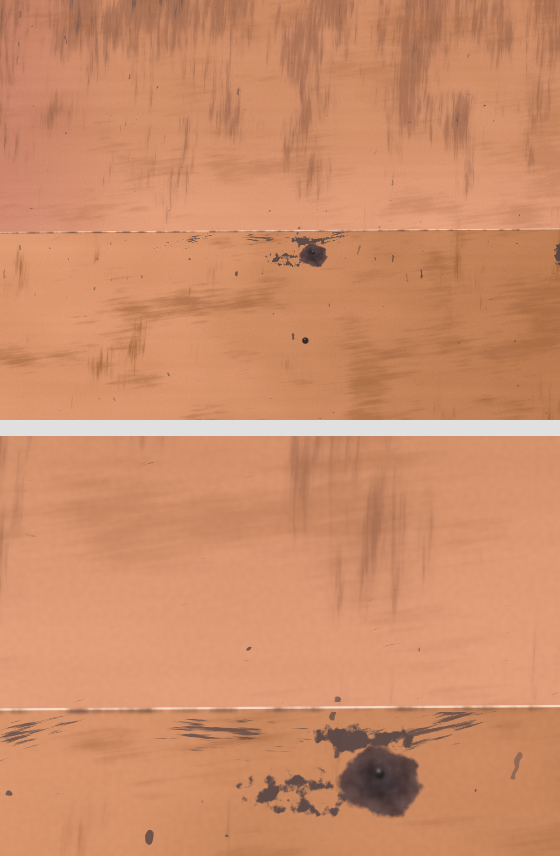
Top: the whole. Bottom: its middle third, enlarged.
A Shadertoy shader for this texture:

```glsl
// Two weathered, copper-painted sheets meeting at a bright horizontal seam.
// Stretched gradient noise makes the brush streaks and smudges; noisy distance
// fields make the rust blot, the bolt, the chips and the scratches.

float hash(vec2 p) {
    vec3 q = fract(p.xyx * 0.1031);
    q += dot(q, q.yzx + 33.33);
    return fract((q.x + q.y) * q.z);
}

float corner(vec2 cell, vec2 offset) {
    float a = 6.2832 * hash(cell);
    return dot(vec2(cos(a), sin(a)), offset);
}

float gradientNoise(vec2 p) {
    vec2 i = floor(p), f = p - i, e = vec2(1, 0);
    vec2 u = f * f * f * (f * (f * 6.0 - 15.0) + 10.0);
    return mix(mix(corner(i, f), corner(i + e.xy, f - e.xy), u.x),
               mix(corner(i + e.yx, f - e.yx), corner(i + 1.0, f - 1.0), u.x), u.y);
}

float fbm(vec2 p) {
    float sum = 0.0, amp = 1.0;
    for (int i = 0; i < 4; i++) {
        sum += amp * gradientNoise(p);
        p = p * 2.03 + 17.3;
        amp *= 0.5;
    }
    return sum;
}

mat2 rotate(float a) {
    return mat2(cos(a), -sin(a), sin(a), cos(a));
}

// Soft elliptical spot, 1 at its centre
float spot(vec2 p, vec2 center, vec2 size) {
    vec2 d = (p - center) / size;
    return exp(-dot(d, d));
}

// Sparse thin chips of varied strength, at most one in each cell
float chips(vec2 p, float cellSize, float chance, float blur) {
    vec2 id = floor(p / cellSize);
    vec2 d = (fract(p / cellSize) - 0.3 - 0.4 * vec2(hash(id + 3.1), hash(id + 7.7))) * cellSize;
    d = rotate(0.6 * (hash(id + 12.4) - 0.5)) * d;
    d.x += 0.003 * gradientNoise(p * 130.0);
    float halfLength = 0.011 * pow(hash(id + 5.9), 3.0);
    d.y -= clamp(d.y, -halfLength, halfLength);
    float radius = 0.0007 + 0.0016 * pow(hash(id + 9.2), 2.0);
    float strength = step(hash(id + 21.0), chance) * (0.4 + 0.6 * hash(id + 2.6));
    return strength * (1.0 - smoothstep(radius - blur, radius + blur, length(d)));
}

void mainImage(out vec4 fragColor, in vec2 fragCoord) {
    vec2 p = fragCoord / iResolution.y;
    float right = fragCoord.x / iResolution.x;
    float blur = 0.7 / iResolution.y;
    float seam = p.y - mix(0.447, 0.455, right);
    float upper = smoothstep(-blur, blur, seam);
    float broad = fbm(p * vec2(2.5, 3.5) + 4.0);
    vec3 brown = vec3(0.62, 0.395, 0.25), slate = vec3(0.36, 0.30, 0.31);

    // Paint: pink glow above the seam, ochre lower right
    vec3 top = mix(vec3(0.88, 0.61, 0.47), vec3(0.82, 0.56, 0.41), smoothstep(0.03, 0.27, seam + 0.08 * broad));
    top = mix(top, vec3(0.79, 0.51, 0.42), 0.75 * smoothstep(0.35, 0.0, p.x));
    vec3 bottom = mix(vec3(0.86, 0.59, 0.43), vec3(0.75, 0.495, 0.33), smoothstep(0.25, 0.85, right + 0.4 * broad));
    vec3 color = mix(bottom, top, upper) + 0.04 * broad;

    // Bristle streaks: a soft stain with crisp, thin marks over it
    vec2 s = vec2(p.x - 0.05 * p.y + 0.008 * gradientNoise(p * 6.0), p.y);
    float bristle = fbm(s * vec2(80.0, 9.0));
    float hairs = fbm(s * vec2(210.0, 14.0) + 71.0);
    float cluster = fbm(s * vec2(8.0, 4.5) + 31.0);
    float reach = mix(-0.4, smoothstep(0.04, 0.36, seam) * 0.6 - 0.4, upper);
    float wear = cluster + 0.6 * bristle + 0.3 * hairs + reach;
    vec3 stain = mix(brown, vec3(0.64, 0.43, 0.33), upper);
    color = mix(color, stain, 0.42 * smoothstep(-0.15, 0.7, cluster + 0.3 * bristle + reach));
    color = mix(color, stain - 0.02, 0.6 * smoothstep(0.1, 0.7, wear));
    float bruise = spot(p, vec2(0.29, 0.68), vec2(0.035, 0.05)) + spot(p, vec2(0.0, 0.62), vec2(0.04, 0.07))
                 + 0.5 * spot(p, vec2(0.2, 0.8), vec2(0.12, 0.15)) + 0.5 * spot(p, vec2(1.05, 0.87), vec2(0.03));
    color = mix(color, slate, 0.6 * upper * smoothstep(0.75, 1.3, wear + 0.7 * bruise));

    // Horizontal rubbed smudges and fine grain
    float smudge = fbm(p * vec2(5.0, 9.0) + 53.0) + 0.4 * fbm(rotate(0.12) * p * vec2(9.0, 100.0));
    color = mix(color, brown, mix(0.6, 0.28, upper) * smoothstep(0.05, 0.75, smudge + 0.25 * right - 0.1));
    color += 0.015 * gradientNoise(vec2(p.x * 1.5, p.y * 55.0)) + 0.015 * gradientNoise(p * 190.0);

    // Dark slanted scrapes under the seam
    float dark = 0.0;
    for (int i = 0; i < 3; i++) {
        float k = float(i);
        vec2 d = rotate(0.25 - 0.3 * mod(k, 2.0)) * (p - vec2(0.45 + 0.17 * k, 0.428 + 0.004 * k));
        float scrape = 1.2 * fbm(d * vec2(28.0, 260.0) + 9.0 * k);
        dark = max(dark, 0.7 * smoothstep(0.4, 0.95, scrape + spot(d, vec2(0), vec2(0.07, 0.015)) - 0.4));
    }

    // Rust blot, flaking patches around it and at the right edge
    float ragged = fbm(p * 75.0);
    vec2 blotCenter = vec2(0.746, 0.392);
    float blot = length((p - blotCenter) * vec2(0.93, 1.1)) + 0.007 * fbm(p * 32.0) + 0.003 * ragged;
    float flakes = max(spot(p, vec2(0.73, 0.427), vec2(0.05, 0.012)),
                   max(0.75 * spot(p, vec2(0.68, 0.382), vec2(0.055, 0.022)), spot(p, vec2(1.332, 0.395), vec2(0.014, 0.04))));
    dark = max(dark, 0.85 * smoothstep(0.5, 0.75, flakes + 0.65 * ragged * smoothstep(0.1, 0.3, flakes)));

    // Scattered chips, denser just below the seam
    float band = spot(p, vec2(p.x, 0.37), vec2(1.0, 0.06));
    dark = max(dark, 0.85 * chips(p, 0.075, 0.07 + 0.25 * band, blur));
    dark = max(dark, 0.75 * chips(p + 5.3, 0.037, 0.03 + 0.15 * band, blur));
    color = mix(color, vec3(0.30, 0.25, 0.26), dark * (1.0 - step(abs(seam), 0.004)));
    vec3 rust = mix(vec3(0.22, 0.18, 0.19), vec3(0.37, 0.28, 0.27), smoothstep(0.006, 0.03, blot));
    color = mix(color, rust + 0.06 * ragged, 0.95 * (1.0 - smoothstep(0.026, 0.031, blot)));

    // Bolt heads: dark disc with a small off-centre glint
    for (int i = 0; i < 2; i++) {
        vec2 d = p - mix(vec2(0.727, 0.189), blotCenter + vec2(0.0, 0.006), float(i));
        float radius = 0.0085 - 0.004 * float(i);
        color = mix(color, vec3(0.14, 0.12, 0.13), 0.9 - 0.9 * smoothstep(radius - 0.003, radius + 0.001, length(d)));
        color = mix(color, vec3(0.52, 0.48, 0.46), 0.8 * spot(d, vec2(-0.001, 0.003), vec2(0.002)));
    }

    // Seam: thin, broken bright edge over a patchy shadow
    float broken = fbm(vec2(p.x * 32.0, 3.0));
    float shadow = exp(-pow((seam + 0.002) / 0.002, 2.0));
    color = mix(color, vec3(0.38, 0.28, 0.25), 0.7 * shadow * smoothstep(-0.3, 0.6, broken + 0.3 - 0.5 * right));
    float glint = 1.0 - smoothstep(0.0009 - blur, 0.0009 + blur, abs(seam));
    color = mix(color, vec3(0.96, 0.85, 0.78), glint * smoothstep(-0.35, 0.35, 0.45 * right - 0.1 - broken));

    fragColor = vec4(color, 1.0);
}
```
